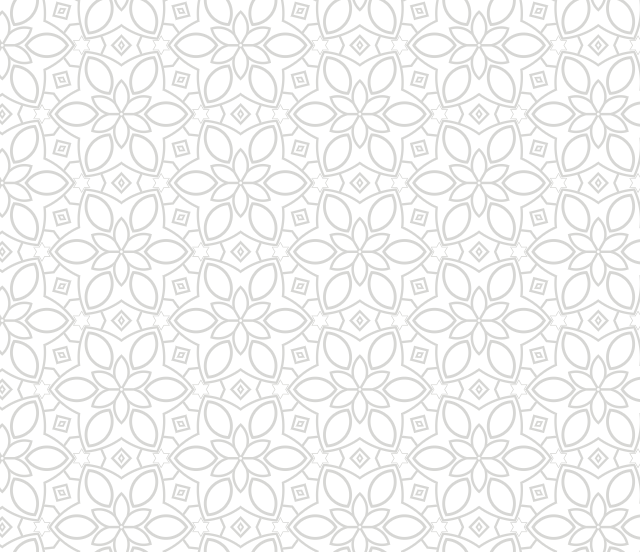
This pattern is drawn by a Shadertoy shader. Its source:

```glsl
// A pale grey line lattice of six-petal flowers on a hexagonal grid, with nested
// diamonds on the cell edges and thin six-point stars on the cell corners.
// Each cell is folded by mirrors into one 30 degree wedge and drawn by distances.

#define REPEATS_DOWN 4.01
#define GRID_OFFSET  vec2(0.882, 0.181)
#define PAPER_COLOR  vec3(1.0)
#define LINE_COLOR   vec3(0.84, 0.84, 0.83)
#define LEAF_LINE    0.0105
#define PETAL_LINE   0.0090
#define FRAME_LINE   0.0085
#define INNER_LINE   0.0065
#define STAR_LINE    0.0025
#define STAR_RADIUS  0.068

const float SQRT3 = 1.7320508;

// Offset from the nearest flower centre; centres are one unit apart.
vec2 hexCell(vec2 p) {
    vec2 period = vec2(SQRT3, 1.0);
    vec2 a = mod(p + 0.5 * period, period) - 0.5 * period;
    vec2 b = mod(p, period) - 0.5 * period;
    return dot(a, a) < dot(b, b) ? a : b;
}

// Mirror a cell into the wedge from its corner axis (x) to its edge axis (30 deg).
vec2 foldWedge(vec2 p) {
    vec2 n = vec2(-0.5, 0.5 * SQRT3);
    p = abs(p);
    p -= 2.0 * max(dot(p, n), 0.0) * n;
    return vec2(p.x, abs(p.y));
}

// Lens of two arcs along x, with half length and half width; sharp offsets.
float lens(vec2 p, float halfLength, float halfWidth) {
    float radius = (halfLength * halfLength + halfWidth * halfWidth) / (2.0 * halfWidth);
    return length(vec2(p.x, abs(p.y) + radius - halfWidth)) - radius;
}

float rhombus(vec2 p, vec2 halfSize) {
    vec2 n = normalize(halfSize.yx);
    return dot(abs(p) - vec2(halfSize.x, 0.0), n);
}

float segment(vec2 p, vec2 a, vec2 b) {
    vec2 ab = b - a;
    return length(p - a - ab * clamp(dot(p - a, ab) / dot(ab, ab), 0.0, 1.0));
}

// Flower: large leaves on the corner axes, small petals on the edge axes.
float flower(vec2 p, vec2 edge) {
    float leaf = abs(lens(p - vec2(0.324, 0.0), 0.150, 0.082)) - LEAF_LINE;
    float petal = lens(vec2(edge.y - 0.125, edge.x), 0.118, 0.052);
    petal = abs(max(petal, -p.y)) - PETAL_LINE;
    float d = min(leaf, petal);
    float r = length(p);
    return max(min(d, r - 0.022), 0.010 - r);
}

// Curved frame and notched ends around the two nested diamonds.
float edgeMotif(vec2 q) {
    float arch = abs(length(q - vec2(0.300, 0.557)) - 0.51);
    float notch = segment(q, vec2(0.117, 0.0), vec2(0.148, 0.070));
    float d = min(arch, notch) - FRAME_LINE;
    d = min(d, abs(rhombus(q, vec2(0.066, 0.068))) - FRAME_LINE);
    return min(d, abs(rhombus(q, vec2(0.018, 0.026))) - INNER_LINE);
}

// Hexagram outline centred on the cell corner.
float star(vec2 q) {
    vec2 p = q - vec2(0.5 / SQRT3, 0.0);
    vec2 tip = STAR_RADIUS * vec2(-0.5 * SQRT3, 0.5);
    float notchRadius = STAR_RADIUS / SQRT3;
    vec2 towardEdge = vec2(-notchRadius, 0.0);
    vec2 towardFlower = notchRadius * vec2(-0.5, 0.5 * SQRT3);
    return min(segment(p, tip, towardEdge), segment(p, tip, towardFlower)) - STAR_LINE;
}

void mainImage(out vec4 fragColor, in vec2 fragCoord) {
    float pixel = REPEATS_DOWN / iResolution.y;
    vec2 p = foldWedge(hexCell(fragCoord * pixel - GRID_OFFSET));

    // Coordinates across and along the edge axis, then about the edge midpoint.
    vec2 edge = vec2(0.5 * p.x - 0.5 * SQRT3 * p.y, 0.5 * SQRT3 * p.x + 0.5 * p.y);
    vec2 q = vec2(edge.x, 0.5 - edge.y);

    float d = min(flower(p, edge), min(edgeMotif(q), star(q)));
    float ink = clamp(0.5 - d / pixel, 0.0, 1.0);
    fragColor = vec4(mix(PAPER_COLOR, LINE_COLOR, ink), 1.0);
}
```
